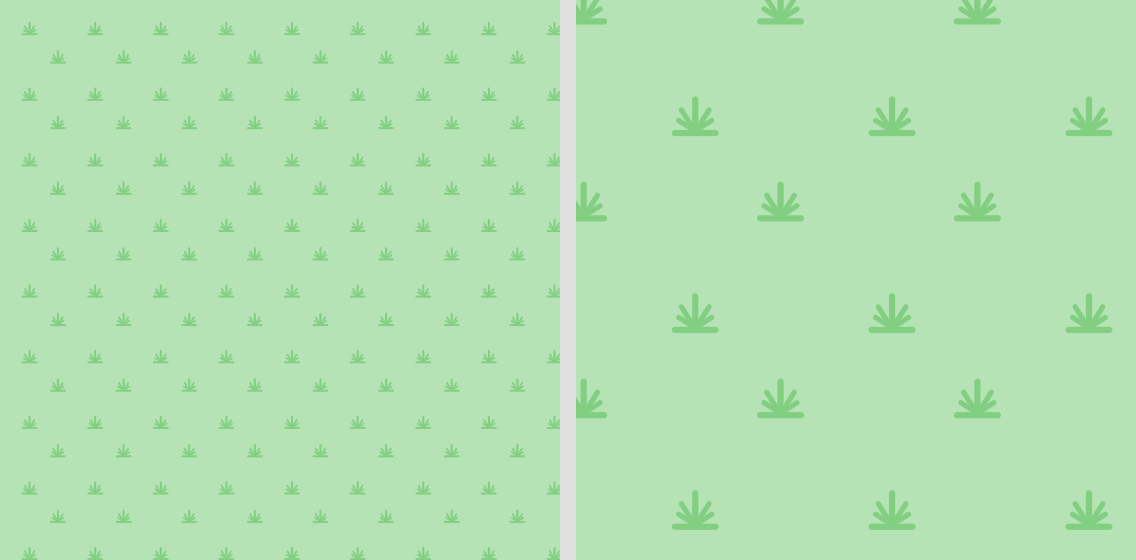
Left, the full canvas; right, a detail of the centre.
Give the GLSL for this pattern, as a Shadertoy shader.

```glsl
#define REPEATS 8.5333
#define TILE 60.0
#define FOOT_A vec2(27.0, 31.2)
#define FOOT_B vec2(53.0, 57.2)
#define GROUND_HALF 6.2
#define STEM_TOP 10.2
#define INNER_TIP vec2(4.2, 7.0)
#define OUTER_TIP vec2(5.0, 3.8)
#define LINE_RADIUS 0.95
#define BLADE_RADIUS 0.8
#define FIELD_COLOR vec3(0.71, 0.89, 0.71)
#define TUFT_COLOR vec3(0.51, 0.81, 0.51)

float segment(vec2 p, vec2 a, vec2 b) {
    vec2 ab = b - a;
    float t = clamp(dot(p - a, ab) / dot(ab, ab), 0.0, 1.0);
    return length(p - a - ab * t);
}

// Mirrored grass tuft standing on a short ground line, foot at the origin
float tuft(vec2 p) {
    p.x = abs(p.x);
    float ground = segment(p, vec2(0.0), vec2(GROUND_HALF, 0.0));
    float stem = segment(p, vec2(0.0), vec2(0.0, STEM_TOP));
    vec2 root = vec2(0.3, 0.8);
    float blades = min(segment(p, root, INNER_TIP), segment(p, root, OUTER_TIP));
    return min(min(ground, stem) - LINE_RADIUS, blades - BLADE_RADIUS);
}

// Repeats one tuft per tile, centred on its foot
float tuftGrid(vec2 p, vec2 foot) {
    vec2 local = (fract((p - foot) / TILE + 0.5) - 0.5) * TILE;
    return tuft(vec2(local.x, -local.y));
}

void mainImage(out vec4 fragColor, in vec2 fragCoord) {
    // Tile units, measured from the top left corner
    float pixel = TILE * REPEATS / iResolution.y;
    vec2 p = vec2(fragCoord.x, iResolution.y - fragCoord.y) * pixel;

    // Two staggered grids
    float d = min(tuftGrid(p, FOOT_A), tuftGrid(p, FOOT_B));
    float coverage = smoothstep(0.7, -0.7, d / pixel);
    fragColor = vec4(mix(FIELD_COLOR, TUFT_COLOR, coverage), 1.0);
}
```
